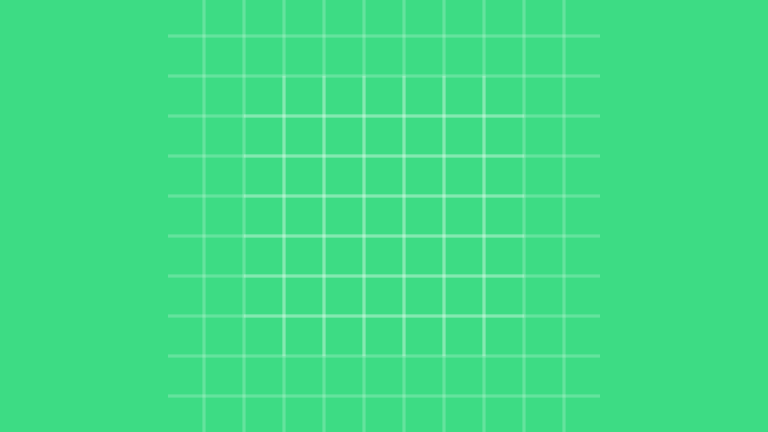
Write a Shadertoy shader that draws this pattern.

```glsl
// A faint white grid on flat green: ten lines each way fill a centred square,
// and the six middle lines each way are laid a second time over a shorter span.
// Each set is a repeated line distance, clipped to a box and blended as a layer.

const float SIDE = 108.0;      // grid units in the canvas height
const float SPACING = 10.0;    // distance between neighbouring lines
const float LINE_WIDTH = 0.8;
const float LINE_ALPHA = 0.2;
const vec3 GREEN = vec3(0.239, 0.863, 0.518);
const vec3 WHITE = vec3(1.0);

// Smoothed coverage from a signed distance; px is the size of one pixel
float coverage(float dist, float px) {
    return clamp(0.5 - dist / px, 0.0, 1.0);
}

// Lines across one axis, offset half a spacing from the centre
float repeatedLines(float x, float px) {
    float dist = abs(fract(x / SPACING) - 0.5) * SPACING;
    return coverage(dist - 0.5 * LINE_WIDTH, px);
}

// 'count' lines spaced along p.x, each reaching halfLength along p.y
float lineSet(vec2 p, float count, float halfLength, float px) {
    float inCount = step(abs(p.x), 0.5 * count * SPACING);
    float inLength = coverage(abs(p.y) - halfLength, px);
    return repeatedLines(p.x, px) * inCount * inLength;
}

// Upright and level lines blended as two separate layers
vec3 blendGrid(vec3 base, vec2 p, float count, float halfLength, float px) {
    base = mix(base, WHITE, LINE_ALPHA * lineSet(p.xy, count, halfLength, px));
    return mix(base, WHITE, LINE_ALPHA * lineSet(p.yx, count, halfLength, px));
}

void mainImage(out vec4 fragColor, in vec2 fragCoord) {
    float px = SIDE / iResolution.y;
    vec2 p = (fragCoord - 0.5 * iResolution.xy) * px;

    vec3 color = blendGrid(GREEN, p, 10.0, 54.0, px);  // full grid
    color = blendGrid(color, p, 6.0, 35.0, px);        // brighter core
    fragColor = vec4(color, 1.0);
}
```
